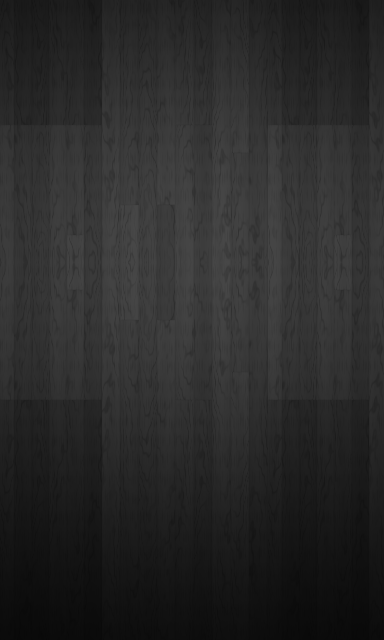
Reproduce this texture procedurally as a Shadertoy shader.

```glsl
// Dark wooden planks under a soft spotlight: a group of fifteen vertical boards
// repeats across, and its joints and grain mirror about a horizontal axis.
// Grain is contour lines bent by layered sines, plus cellular pore streaks.

#define PLANK_WIDTH 0.0288      // boards right of the block
#define BLOCK_PLANK 0.0273      // slightly narrower boards in the block
#define BLOCK_WIDTH 0.1589      // six boards that end on one common joint
#define BLOCK_JOINT 0.215
#define MIRROR_Y 0.590
#define SEAM_WIDTH 0.0006
#define SEAM_DEPTH 0.07
#define GRAIN_DEPTH 0.17
#define PORE_DEPTH 0.10
#define LIGHT_CENTER vec2(0.30, 0.615)
#define LIGHT_SIZE vec2(0.70, 0.49)
#define PEAK_GREY 0.262

// Per board: joint distance from the mirror axis, tone before and after it
const float JOINT[15] = float[15](2.0, 2.0, 2.0, 2.0, 0.043, 2.0, 2.0, 0.090,
    2.0, 0.090, 0.215, 0.215, 2.0, 0.171, 2.0);
const float INNER[15] = float[15](1.05, 0.93, 0.92, 1.01, 1.06, 0.91, 1.03, 1.06,
    0.98, 0.91, 1.02, 0.92, 1.05, 0.99, 0.94);
const float OUTER[15] = float[15](1.05, 0.93, 0.92, 1.01, 0.99, 0.91, 1.03, 0.99,
    0.98, 1.02, 1.00, 0.94, 1.05, 1.05, 0.94);

float hash(vec2 p) {
    p = fract(p * vec2(0.1731, 0.3917));
    p += dot(p, p.yx + 23.45);
    return fract(p.x * p.y * 17.3);
}

// Dark growth lines; across runs -0.5..0.5 over a board, along from the axis
float growthLines(float across, float along, float seed, bool hasEye, float px) {
    float phase = seed * 6.283;
    float x = across + 0.09 * sin(along * 23.0 + phase)
                     + 0.03 * sin(along * 83.0 + phase * 3.0);
    float warp = 0.28 * sin(along * 37.0 + across * 3.0 + phase)
               + 0.16 * sin(along * 113.0 - across * 9.0 + phase * 2.0)
               + 0.09 * sin(along * 241.0 + across * 17.0);
    // Curved boards carry arches, the others nearly straight grain
    float curve = mix(1.5, 8.0, fract(seed * 7.0));
    float tilt = 6.0 * (fract(seed * 13.0) - 0.5);
    float lean = seed < 0.5 ? -1.0 : 1.0;
    float arches = curve * x * x + tilt * x + lean * along * (4.0 + 2.5 * curve);
    float slope = abs(2.0 * curve * x + tilt);
    if (hasEye) {
        // Closed rings at the axis turn into long arches further out
        float rings = length(vec2(x * 7.0, along * 40.0));
        arches = mix(rings, 7.0 * x * x + along * 26.0, smoothstep(0.06, 0.12, along));
        slope = 6.5;
    }
    float ridge = pow(0.5 + 0.5 * cos(6.283 * (arches + warp)), 6.0);
    float fade = 1.0 - smoothstep(0.3, 0.65, slope * px / PLANK_WIDTH);
    float patches = 0.5 + 0.5 * sin(along * 17.0 + phase * 5.0 + across * 4.0);
    return mix(0.22, ridge, fade) * (hasEye ? 0.5 + 0.5 * patches : 0.15 + 0.85 * patches);
}

// One soft upright streak in each cell
float pores(vec2 p, float seed) {
    vec2 cell = floor(p);
    float strength = hash(cell + floor(seed * 91.0));
    vec2 jitter = vec2(hash(cell + 7.3), hash(cell + 19.1)) - 0.5;
    vec2 q = fract(p) - 0.5 - 0.3 * jitter;
    return strength * (1.0 - smoothstep(0.1, 0.5, length(q)));
}

// Coverage of a thin line at the given distance
float thinLine(float dist, float px) {
    return 1.0 - smoothstep(0.0, SEAM_WIDTH + px, abs(dist));
}

void mainImage(out vec4 fragColor, in vec2 fragCoord) {
    float px = 1.0 / iResolution.y;
    vec2 p = fragCoord * px;

    // Board index and position within the repeating group
    float period = BLOCK_WIDTH + 9.0 * PLANK_WIDTH;
    float u = mod(p.x, period);
    bool inBlock = u < BLOCK_WIDTH;
    float width = inBlock ? BLOCK_PLANK : PLANK_WIDTH;
    float board = 6.0 + (u - BLOCK_WIDTH) / width;
    int id = clamp(int(floor(board)), 0, 14);
    float across = fract(board) - 0.5;
    float along = abs(p.y - MIRROR_Y);

    // Joints split a board into pieces with their own tone and grain
    float pastJoint = smoothstep(-px, px, along - JOINT[id]);
    float pastBlock = inBlock ? smoothstep(-px, px, along - BLOCK_JOINT) : 0.0;
    float tone = mix(INNER[id], OUTER[id], pastJoint) * mix(1.0, 0.86, pastBlock);
    float piece = step(0.5, pastJoint) + 2.0 * step(0.5, pastBlock);
    float seed = hash(vec2(float(id) + 3.0, piece * 5.0 + 1.0));

    // Grain
    bool hasEye = id == 8 || (id == 2 && piece < 0.5);
    tone *= 1.0 - GRAIN_DEPTH * growthLines(across, along, seed, hasEye, px);
    tone *= 1.0 - PORE_DEPTH * pores(vec2(across * 8.0, along * 34.0), seed);
    tone *= 1.0 + 0.02 * sin(across * 7.0 + 2.0 * sin(along * 9.0 + seed * 40.0));

    // Seams between boards and at their ends
    float seam = thinLine((0.5 - abs(across)) * width, px);
    seam = max(seam, 0.7 * thinLine(along - JOINT[id], px));
    if (inBlock) seam = max(seam, 0.7 * thinLine(along - BLOCK_JOINT, px));
    tone *= 1.0 - SEAM_DEPTH * seam;

    // Spotlight falloff
    vec2 offset = (p - LIGHT_CENTER) / LIGHT_SIZE;
    float light = exp(-dot(offset, offset));
    fragColor = vec4(vec3(PEAK_GREY * tone * light), 1.0);
}
```
